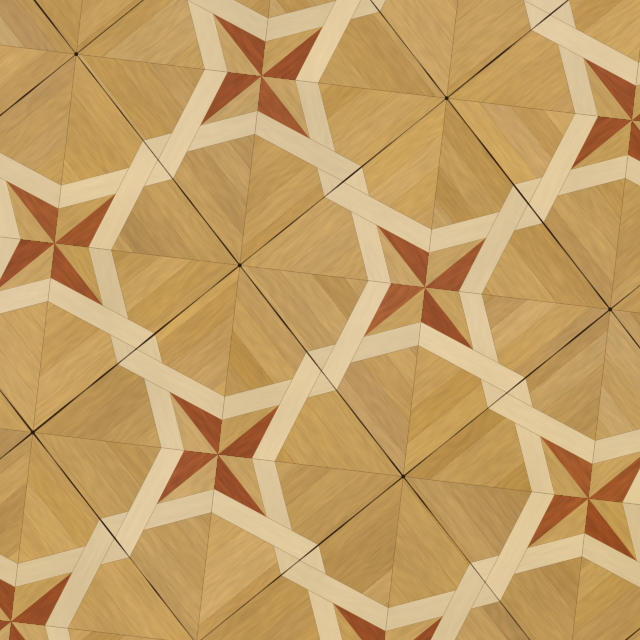
This texture is drawn by a WebGL 2 fragment shader. Its source:

```glsl
#version 300 es
precision highp float;
// Wooden parquet: a tilted grid of square panels, each with a four-pointed
// pinwheel star framed by pale interlaced bands and mitred oak boards.
// Every panel is folded onto one arm, then layered from distances to lines.

#define PANEL_CENTRE vec2(0.664, 0.551)
#define PANEL_RIGHT vec2(0.3233, 0.2611)
#define PANEL_DOWN vec2(0.2555, -0.3300)
#define BAND_NORMAL vec2(0.407, 0.9134)
#define BAND_INNER 0.120
#define BAND_OUTER 0.2025
#define BOARD_WIDTH 0.087
#define SEAM_HALF 0.0027
#define JOINT_HALF 0.0011
#define GRAIN 0.085

uniform vec2 u_resolution;
out vec4 fragColor;

const vec3 HONEY = vec3(0.775, 0.620, 0.345);
const vec3 GOLD = vec3(0.735, 0.570, 0.290);
const vec3 PALE = vec3(0.800, 0.665, 0.445);
const vec3 UMBER = vec3(0.700, 0.555, 0.355);
const vec3 MAPLE = vec3(0.875, 0.785, 0.615);
const vec3 MAHOGANY = vec3(0.570, 0.285, 0.145);
const vec3 CHERRY = vec3(0.680, 0.400, 0.215);
const vec3 JOINT = vec3(0.450, 0.310, 0.150);
const vec3 SEAM = vec3(0.170, 0.105, 0.050);

vec3 hash3(vec2 p) {
    vec3 h = fract(vec3(p.xyx) * vec3(0.1031, 0.1030, 0.0973));
    h += dot(h, h.yxz + 33.33);
    return fract((h.xxy + h.yzz) * h.zyx);
}

float cornerSlope(vec2 cell, vec2 offset) {
    float a = 6.2832 * hash3(cell).x;
    return dot(vec2(cos(a), sin(a)), offset);
}

// Gradient noise, roughly -0.7 to 0.7.
float noise(vec2 p) {
    vec2 i = floor(p), f = p - i, w = f * f * f * (f * (f * 6.0 - 15.0) + 10.0);
    vec2 e = vec2(1.0, 0.0);
    return mix(mix(cornerSlope(i, f), cornerSlope(i + e, f - e), w.x),
               mix(cornerSlope(i + e.yx, f - e.yx), cornerSlope(i + 1.0, f - 1.0), w.x), w.y);
}

// Wood figure: wavy growth rings, broad streaks and fine pores.
float wood(float along, float across, vec3 seed) {
    vec2 p = vec2(along, across) + seed.xy * 37.0;
    float warp = noise(p * vec2(5.0, 11.0));
    float rings = sin(across * 150.0 + warp * 17.0 + seed.z * 6.0);
    float streaks = noise(p * vec2(6.0, 48.0));
    float pores = noise(p * vec2(20.0, 115.0));
    return 0.22 * rings * (0.55 + warp) + 0.65 * streaks + 0.6 * pores;
}

float inside(float d, float px) { return smoothstep(-px, px, -d); }

float stroke(float d, float halfWidth, float px) { return inside(abs(d) - halfWidth, px); }

float bandDistance(float d) { return max(BAND_INNER - d, d - BAND_OUTER); }

float edgeDistance(float d) { return min(abs(d - BAND_INNER), abs(d - BAND_OUTER)); }

void main() {
    float side = min(u_resolution.x, u_resolution.y);
    vec2 uv = gl_FragCoord.xy / side;
    float px = 0.75 / (side * 0.4155);

    // Panel coordinates, folded by quarter turns onto the arm along +x.
    vec2 grid = inverse(mat2(PANEL_RIGHT, PANEL_DOWN)) * (uv - PANEL_CENTRE);
    vec2 panel = floor(grid + 0.5), q = grid - panel;
    bool level = abs(q.x) > abs(q.y);
    vec2 p = level ? q : vec2(q.y, -q.x);
    float arm = (level ? 0.0 : 1.0) + (p.x < 0.0 ? 2.0 : 0.0);
    if (p.x < 0.0) p = -p;
    vec2 piece = panel * 8.0 + vec2(arm, p.y > 0.0 ? 3.0 : 0.0) + 90.0;

    // Oak boards laid parallel to the panel edge.
    vec3 pieceSeed = hash3(piece);
    float row = p.x / BOARD_WIDTH + pieceSeed.x;
    vec3 seed = hash3(piece * 3.0 + floor(row) * vec2(17.0, 29.0));
    vec3 oak = mix(GOLD, HONEY, smoothstep(0.0, 0.65, seed.x));
    oak = mix(oak, mix(UMBER, PALE, smoothstep(0.1, 0.7, seed.y)), 0.85 * seed.z * pieceSeed.y + 0.12);
    float oakGrain = wood(p.y, p.x, seed);
    vec3 colour = oak * (1.0 + GRAIN * oakGrain + 0.07 * (pieceSeed.z - 0.5));
    float boardGap = (0.5 - abs(fract(row) - 0.5)) * BOARD_WIDTH;
    colour = mix(colour, JOINT, 0.22 * stroke(boardGap, 0.0005, px));

    // Two crossing maple bands; the upper one covers the lower one.
    vec2 mirrored = vec2(p.x, -p.y);
    float over = dot(p, BAND_NORMAL), under = dot(mirrored, BAND_NORMAL);
    vec2 bandAlong = vec2(BAND_NORMAL.y, -BAND_NORMAL.x);
    vec3 overSeed = hash3(panel * 8.0 + vec2(arm, 51.0) + 90.0);
    vec3 underSeed = hash3(panel * 8.0 + vec2(arm, 77.0) + 90.0);
    float overGrain = wood(dot(p, bandAlong), over, overSeed);
    float underGrain = wood(dot(mirrored, bandAlong), under, underSeed);
    vec3 overMaple = MAPLE * (0.97 + 0.05 * overSeed.x + 0.03 * overGrain);
    vec3 underMaple = MAPLE * (0.96 + 0.05 * underSeed.x + 0.03 * underGrain);
    float overMask = inside(bandDistance(over), px);
    colour = mix(colour, underMaple, inside(bandDistance(under), px));
    colour = mix(colour, JOINT, 0.32 * stroke(edgeDistance(under), JOINT_HALF, px));
    colour = mix(colour, overMaple, overMask);

    // Star points: one half dark, the other half oak.
    vec3 starSeed = hash3(panel * 8.0 + vec2(arm, 33.0) + 90.0);
    float starGrain = wood(p.x, p.y, starSeed);
    vec3 darkHalf = mix(MAHOGANY, CHERRY, starSeed.x * starSeed.y + 0.15) * (1.0 + 0.15 * starGrain);
    vec3 lightHalf = mix(HONEY, PALE, 0.7 * starSeed.z) * (0.98 + GRAIN * starGrain);
    float starMask = inside(max(over, under) - BAND_INNER, px);
    colour = mix(colour, mix(lightHalf, darkHalf, inside(-p.y, px)), starMask);

    // Fine joints along band edges and mitred diagonals.
    float overJoint = stroke(edgeDistance(over), JOINT_HALF, px) * (1.0 - starMask);
    float mitre = stroke((p.x - abs(p.y)) * 0.7071, JOINT_HALF, px);
    colour = mix(colour, JOINT, 0.32 * overJoint);
    colour = mix(colour, JOINT, 0.45 * mitre);

    // Uneven dark seams between panels and small gaps at their corners.
    float wear = noise(grid * 7.0 + 40.0);
    float seam = stroke(0.5 - p.x, SEAM_HALF * (0.85 + 0.7 * wear), px);
    colour = mix(colour, SEAM, seam * clamp(0.8 + 0.6 * wear, 0.3, 0.95));
    colour = mix(colour, SEAM, inside(length(vec2(0.5) - abs(q)) - 0.007, px));

    // Broad fading and varnish stains.
    float fade = noise(uv * 3.0 + 5.0) + 0.35 * (uv.y - uv.x);
    colour *= 1.0 + 0.035 * noise(uv * 9.0 + 20.0);
    colour += fade * vec3(0.005, 0.012, 0.045);
    fragColor = vec4(clamp(colour, 0.0, 1.0), 1.0);
}
```
